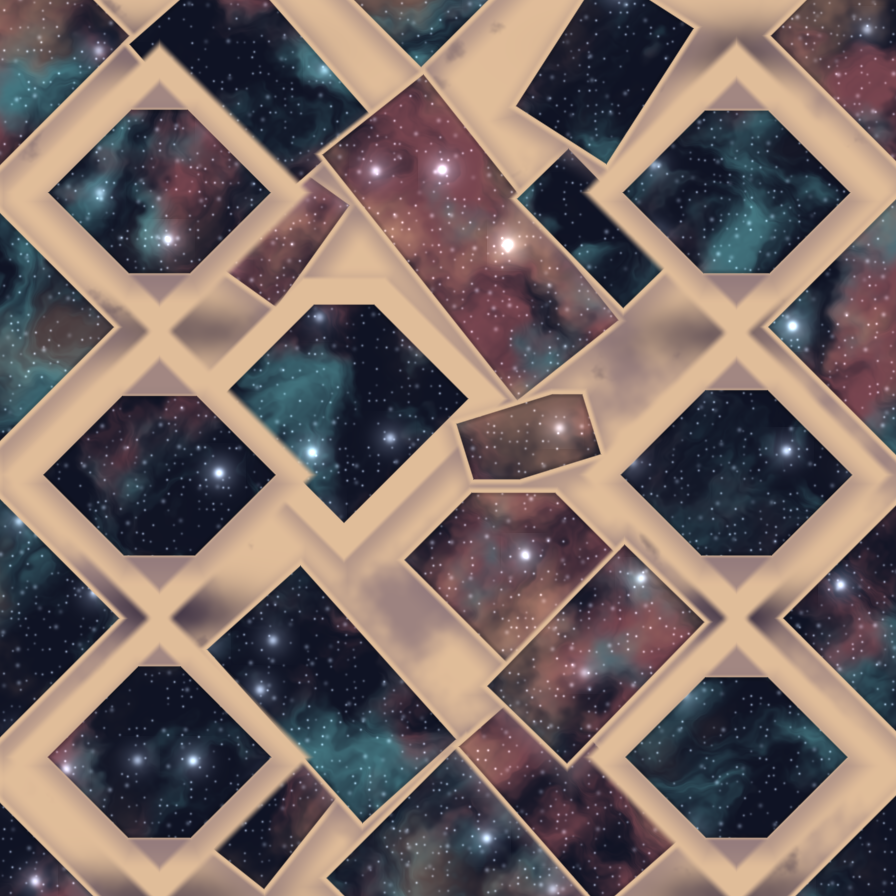
This pattern is drawn by a WebGL 1 fragment shader. Its source:

```glsl
precision highp float;
// Nebula-filled gems and slanted shards on cream paper with smoky shadows.

uniform vec2 u_resolution;

const vec3 CREAM = vec3(0.88, 0.74, 0.60);
const vec3 DUSK  = vec3(0.27, 0.22, 0.28);
const vec3 LILAC = vec3(0.53, 0.44, 0.47);
const vec3 NAVY  = vec3(0.06, 0.075, 0.14);
const vec3 TEAL  = vec3(0.27, 0.47, 0.51);
const vec3 ROSE  = vec3(0.47, 0.27, 0.31);
const vec3 PEACH = vec3(0.78, 0.58, 0.47);
const vec3 STAR  = vec3(0.85, 0.92, 1.0);
const float DIAGONAL = 0.785;     // tilt of the gems
const float GEM_SIZE = 0.092;     // half side
const float GEM_RIM = 0.029;      // cream frame around a gem
const float SHARD_RIM = 0.004;
const float COLUMN = 0.178;       // gem column, from either side
const float ROW_STEP = 0.315;
const float FIRST_ROW = 0.155;
const float EDGE_STEP = 0.325;    // row step of the half gems at the sides
const vec2 UNCUT = vec2(1.0);

vec2 hash2(vec2 p) {
  p = vec2(dot(p, vec2(127.1, 311.7)), dot(p, vec2(269.5, 183.3)));
  return fract(sin(p) * 43758.5);
}

float gradientAt(vec2 cell, vec2 f) {
  return dot(hash2(cell) * 2.0 - 1.0, f);
}

float noise(vec2 p) {
  vec2 i = floor(p), f = fract(p);
  vec2 u = f * f * f * (f * (f * 6.0 - 15.0) + 10.0);
  vec2 e = vec2(1.0, 0.0);
  return mix(mix(gradientAt(i, f), gradientAt(i + e, f - e), u.x),
             mix(gradientAt(i + e.yx, f - e.yx), gradientAt(i + 1.0, f - 1.0), u.x), u.y);
}

float fbm(vec2 p) {
  float sum = 0.0, amp = 0.65;
  for (int i = 0; i < 5; i++) {
    sum += amp * noise(p);
    p = mat2(1.6, 1.2, -1.2, 1.6) * p + 3.7;
    amp *= 0.5;
  }
  return sum;
}

// One randomly placed glow per grid cell, present with the given chance.
float stars(vec2 p, float density, float radius, float chance) {
  vec2 cell = floor(p * density);
  vec2 spot = 0.3 + 0.4 * hash2(cell);
  float r = length(fract(p * density) - spot) / radius;
  vec2 pick = hash2(cell + 41.0);
  return step(pick.x, chance) * (0.3 + 0.7 * pick.y) * exp(-r * r);
}

vec3 nebula(vec2 p, float seed, float warmth) {
  vec2 q = p * 6.0 + seed;
  float warp = fbm(q);
  float cloud = fbm(q * 1.2 + 1.6 * warp + 5.0);
  float tint = fbm(q * 0.7 + 19.0) + 0.35 * (warmth - 0.35);
  vec3 gas = mix(TEAL, ROSE, smoothstep(-0.12, 0.12, tint));
  vec3 col = mix(NAVY, gas, smoothstep(-0.12, 0.42, cloud + 0.28 * warmth - 0.03));
  col = mix(col, PEACH, warmth * smoothstep(0.0, 0.4, warp + 0.3 * warmth - 0.1));
  col += STAR * (0.5 * stars(p, 115.0, 0.16, 0.3) + 0.35 * stars(p + seed, 47.0, 0.12, 0.3));
  float bright = stars(p + seed, 13.0, 0.07, 0.3) + 0.35 * stars(p + seed, 13.0, 0.24, 0.3);
  return col + STAR * bright;
}

// Tilted box, cut flat at clip.x above and clip.y below its centre.
float panel(vec2 q, vec2 halfSize, float angle, vec2 clip) {
  float c = cos(angle), s = sin(angle);
  vec2 b = abs(vec2(c * q.x + s * q.y, c * q.y - s * q.x)) - halfSize;
  return max(max(b.x, b.y), max(q.y - clip.x, -q.y - clip.y));
}

void paint(inout vec3 col, vec2 p, vec2 centre, vec2 halfSize, float angle, vec2 clip,
           float rim, float warmth) {
  vec2 q = p - centre;
  float aa = 1.0 / min(u_resolution.x, u_resolution.y);
  float d = panel(q, halfSize, angle, clip);
  float shadow = panel(q + vec2(-0.004, 0.010), halfSize, angle, clip) - rim;
  col = mix(col, LILAC, 0.5 * smoothstep(0.025, -0.008, shadow));
  col = mix(col, CREAM, smoothstep(rim + 0.004, rim - 0.002, d));
  if (d < aa) {
    vec3 fill = nebula(p, dot(centre, vec2(37.0, 71.0)), warmth);
    fill *= 0.8 + 0.2 * smoothstep(0.0, -0.006, d);
    col = mix(col, fill, smoothstep(aa, -aa, d));
  }
}

void main() {
  vec2 p = gl_FragCoord.xy / u_resolution;
  float side = step(0.5, p.x);
  float foldX = 0.5 - abs(p.x - 0.5);

  // Paper with stains, and smoke between the gem rows
  float stain = fbm(p * 5.0 + 2.0);
  vec3 col = mix(CREAM, LILAC, 0.75 * smoothstep(0.05, 0.4, stain));
  col = mix(col, DUSK, 0.4 * smoothstep(0.22, 0.42, fbm(p * 13.0 + 8.0)));
  for (int i = 0; i < 4; i++) {
    vec2 s = (vec2(foldX, p.y) - vec2(COLUMN, ROW_STEP * float(i))) / vec2(0.12, 0.032);
    col = mix(col, DUSK, 0.85 * exp(-dot(s, s)) * (0.9 + stain));
  }

  // Half gems along both sides
  for (int i = 0; i < 4; i++) {
    vec2 centre = vec2(side, EDGE_STEP * float(i) - 0.015);
    float vary = hash2(centre + 3.0).x;
    paint(col, p, centre, vec2(0.084 + 0.02 * vary), DIAGONAL, UNCUT, SHARD_RIM, 0.15 + 0.6 * vary);
  }

  // Irregular shards of the middle
  paint(col, p, vec2(0.47, 1.01), vec2(0.06), DIAGONAL, UNCUT, SHARD_RIM, 0.6);
  paint(col, p, vec2(0.32, 0.735), vec2(0.07, 0.036), 0.95, UNCUT, SHARD_RIM, 0.85);
  paint(col, p, vec2(0.28, 0.91), vec2(0.12, 0.075), -0.85, UNCUT, SHARD_RIM, 0.15);
  paint(col, p, vec2(0.525, 0.735), vec2(0.175, 0.072), -0.9, UNCUT, SHARD_RIM, 0.95);
  paint(col, p, vec2(0.665, 0.745), vec2(0.085, 0.04), -0.8, UNCUT, SHARD_RIM, 0.1);
  paint(col, p, vec2(0.675, 0.925), vec2(0.09, 0.06), 1.0, UNCUT, SHARD_RIM, 0.2);
  paint(col, p, vec2(0.384, 0.555), vec2(0.098), DIAGONAL, vec2(0.105, 1.0), GEM_RIM, 0.1);
  paint(col, p, vec2(0.59, 0.51), vec2(0.072, 0.04), 0.3, vec2(0.05, 0.045), SHARD_RIM, 0.55);
  paint(col, p, vec2(0.573, 0.375), vec2(0.086), DIAGONAL, vec2(0.075, 1.0), SHARD_RIM, 0.7);
  paint(col, p, vec2(0.31, 0.085), vec2(0.07, 0.036), 0.9, UNCUT, SHARD_RIM, 0.4);
  paint(col, p, vec2(0.37, 0.225), vec2(0.13, 0.07), -0.84, UNCUT, SHARD_RIM, 0.15);
  paint(col, p, vec2(0.52, 0.02), vec2(0.11), DIAGONAL, UNCUT, SHARD_RIM, 0.4);
  paint(col, p, vec2(0.635, 0.115), vec2(0.12, 0.058), -0.85, UNCUT, SHARD_RIM, 0.5);
  paint(col, p, vec2(0.665, 0.27), vec2(0.11, 0.062), 0.8, UNCUT, SHARD_RIM, 0.65);

  // Framed gems: lilac lower facet, then the cut stone
  for (int i = 0; i < 3; i++) {
    vec2 centre = vec2(mix(COLUMN, 1.0 - COLUMN, side), FIRST_ROW + ROW_STEP * float(i));
    vec2 vary = hash2(centre + 9.0);
    vec2 size = vec2(GEM_SIZE - 0.008 * vary.y);
    float facet = panel(p - centre, size, DIAGONAL, UNCUT);
    col = mix(col, CREAM, smoothstep(GEM_RIM + 0.006, GEM_RIM - 0.004, facet));
    col = mix(col, LILAC, 0.7 * smoothstep(0.004, -0.004, facet));
    paint(col, p, centre, size, DIAGONAL, vec2(0.08 + 0.035 * vary.x, 0.09), 0.0, 0.3 * vary.y);
  }

  gl_FragColor = vec4(col, 1.0);
}
```
